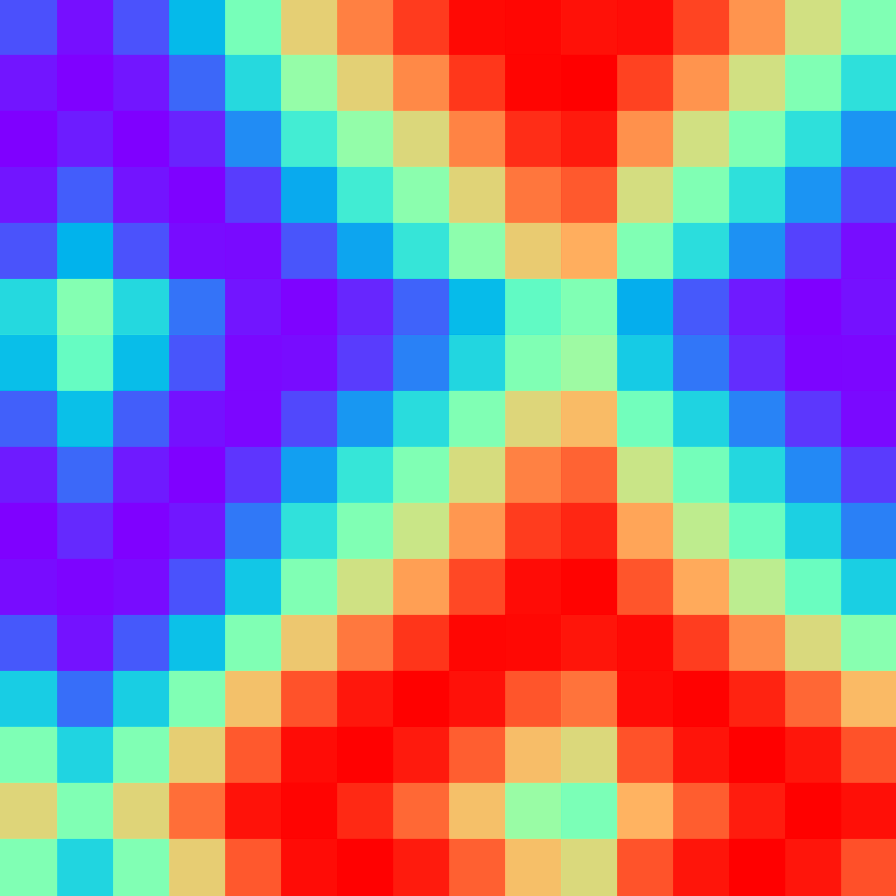
A WebGL 1 fragment shader for this background:

```glsl
precision highp float;
// A 16 by 16 mosaic of folded diagonal waves in rainbow colours.

uniform vec2 u_resolution;

const float PI = 3.14159265;
const float CELLS = 16.0;

// Cell index that stays flat inside a cell and ramps over one pixel at its edge
vec2 cellIndex(vec2 p, vec2 pixel) {
  vec2 q = p - 0.5;
  vec2 ramp = clamp((fract(q) - 0.5) / pixel + 0.5, 0.0, 1.0);
  return max(floor(q) + ramp, 0.0);
}

// Soft bump centred on zero
float bump(float x, float sharpness) {
  return exp(-sharpness * x * x);
}

// Wave phase along one axis: a folded rise, then a fall past the crest
float foldedPhase(float i) {
  float rise = 0.38 * abs(i - 1.0) + 0.19 * bump(i - 5.0, 0.4);
  float fall = 2.6 - 0.325 * (i - 11.0) + 0.235 * bump(i - 10.0, 3.0);
  return min(rise, fall);
}

// Violet, blue, cyan, green, orange, red
vec3 rainbow(float t) {
  return clamp(vec3(abs(2.0 * t - 0.5), sin(PI * t), cos(0.5 * PI * t)), 0.0, 1.0);
}

void main() {
  vec2 p = CELLS * gl_FragCoord.xy / u_resolution - 0.02;
  vec2 cell = cellIndex(p, CELLS / u_resolution);

  // Equal phases on both axes give the green diagonals
  float wave = sin(foldedPhase(cell.x) - foldedPhase(cell.y));
  gl_FragColor = vec4(rainbow(0.5 + 0.5 * wave), 1.0);
}
```
